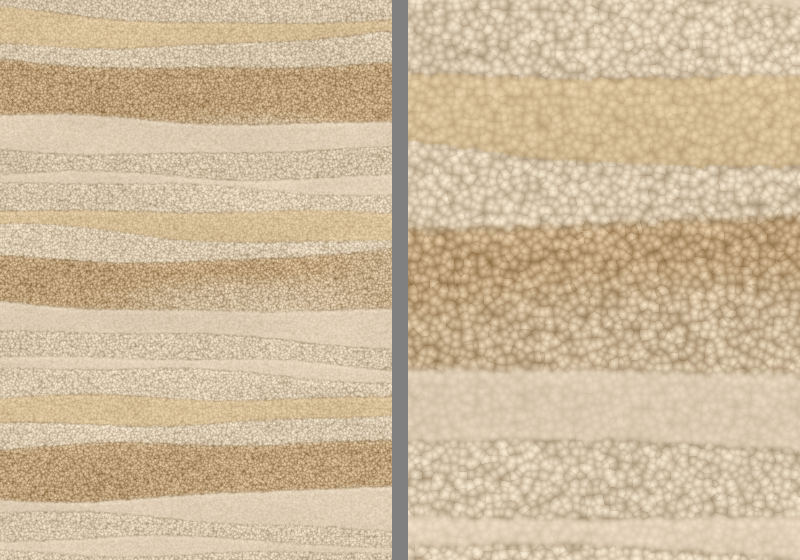
Left: the whole. Right: its middle third, enlarged.
A WebGL 1 fragment shader for this texture:

```glsl
precision highp float;
// Hand-tufted wool rug: wavy horizontal bands of cream, tan and brown pile.
// Bands are painted top down in a repeating cycle of seven; each edge is a
// carved groove, and the pile is cellular tufts over soft mottling.

uniform vec2 u_resolution;

#define CREAM vec3(0.870, 0.803, 0.705)
#define OATMEAL vec3(0.822, 0.757, 0.655)
#define TAN vec3(0.832, 0.738, 0.585)
#define BROWN vec3(0.725, 0.612, 0.458)
#define TUFTS 215.0
#define GRAIN 0.27
#define FIRST_EDGE 0.032
#define SLOPE 0.034
#define WAVE 0.007
#define GROOVE 0.085
#define MOTTLE 0.055

float hash(vec2 p) {
  vec3 q = fract(vec3(p.xyx) * 0.1031);
  q += dot(q, q.yzx + 33.33);
  return fract((q.x + q.y) * q.z);
}

float noise(vec2 p) {
  vec2 i = floor(p), f = fract(p);
  f = f * f * (3.0 - 2.0 * f);
  return mix(mix(hash(i), hash(i + vec2(1.0, 0.0)), f.x),
             mix(hash(i + vec2(0.0, 1.0)), hash(i + 1.0), f.x), f.y);
}

// Rounded yarn ends with dark gaps and a random tone each, centred on zero
float tufts(vec2 p) {
  vec2 cell = floor(p);
  float nearest = 9.0, tone = 0.0;
  for (int y = -1; y <= 1; y++) {
    for (int x = -1; x <= 1; x++) {
      vec2 c = cell + vec2(float(x), float(y));
      vec2 site = c + vec2(hash(c + 11.0), hash(c + 47.0));
      float d = length(p - site);
      if (d < nearest) {
        nearest = d;
        tone = hash(c + 83.0);
      }
    }
  }
  return 0.45 - nearest + 0.45 * (tone - 0.5);
}

// Cycle: tan, oatmeal, brown, cream, oatmeal, thin cream, oatmeal
float bandHeight(float kind) {
  if (kind == 2.0) return 0.095;
  if (kind == 3.0) return 0.055;
  return kind == 5.0 ? 0.022 : 0.041;
}

// Colour in rgb, grain strength in a
vec4 bandPile(float kind, float id, vec2 p) {
  if (kind == 0.0) return vec4(TAN, 0.50);
  if (kind == 2.0) {
    float worn = smoothstep(0.45, 0.95, noise(vec2(p.x * 3.0 + id * 7.3, p.y * 13.0)));
    return vec4(mix(BROWN, OATMEAL, 0.65 * worn), 1.0);
  }
  if (kind == 3.0 || kind == 5.0) return vec4(CREAM, 0.28);
  return vec4(OATMEAL + 0.02 * (hash(vec2(id, 5.0)) - 0.3), 0.85);
}

// Distance of a band's upper edge from the top at position x
float edgeLine(float base, float id, float x) {
  float tilt = hash(vec2(id, 1.0)) - 0.5;
  float phase = 6.283 * hash(vec2(id, 2.0));
  float shared = noise(vec2(x * 2.2 + 3.0, base * 5.0)) - 0.5;
  float waves = sin(x * 7.0 + phase) + 0.4 * sin(x * 15.0 + phase * 2.0);
  return base + SLOPE * tilt * (x - 0.35) * 2.0 + 0.03 * shared + WAVE * waves;
}

void main() {
  vec2 p = gl_FragCoord.xy / u_resolution.y;
  float depth = 1.0 - p.y;
  float fray = 0.0028 * (noise(p * 150.0) - 0.5);
  float pixel = 0.7 / u_resolution.y;

  // Bands and the grooves carved between them
  vec4 pile = vec4(OATMEAL, 0.85);
  float groove = 0.0, base = FIRST_EDGE;
  for (int i = 0; i < 23; i++) {
    float id = float(i), kind = mod(id, 7.0);
    float d = depth + fray - edgeLine(base, id, p.x);
    float soft = pixel + (kind == 2.0 || kind == 3.0 ? 0.004 : 0.001);
    float cover = smoothstep(-soft, soft, d);
    pile = mix(pile, bandPile(kind, id, p), cover);
    float cut = exp(-pow(d / 0.0019, 2.0)) - 0.35 * exp(-pow((d - 0.005) / 0.003, 2.0));
    float strength = 0.35 + 0.65 * noise(vec2(p.x * 6.0, id * 3.7));
    groove = groove * (1.0 - cover) + cut * strength;
    base += bandHeight(kind);
  }

  // Mottling, tufted grain and the fine weave of the sheared bands
  float mottle = 0.6 * noise(p * vec2(5.0, 14.0) + 20.0) + 0.4 * noise(p * vec2(18.0, 38.0)) - 0.5;
  float fuzz = noise(p * 270.0 + 9.0) - 0.5;
  float grain = tufts(p * TUFTS) + 0.3 * fuzz;
  float weave = noise(p * vec2(120.0, 260.0) + 60.0) - 0.5;

  vec3 color = pile.rgb + MOTTLE * mottle;
  color += GRAIN * pile.a * grain * vec3(0.93, 1.0, 1.06);
  color += 0.03 * (1.0 - pile.a) * weave;
  color -= GROOVE * groove * vec3(0.95, 1.0, 1.05);
  gl_FragColor = vec4(clamp(color, 0.0, 1.0), 1.0);
}
```
